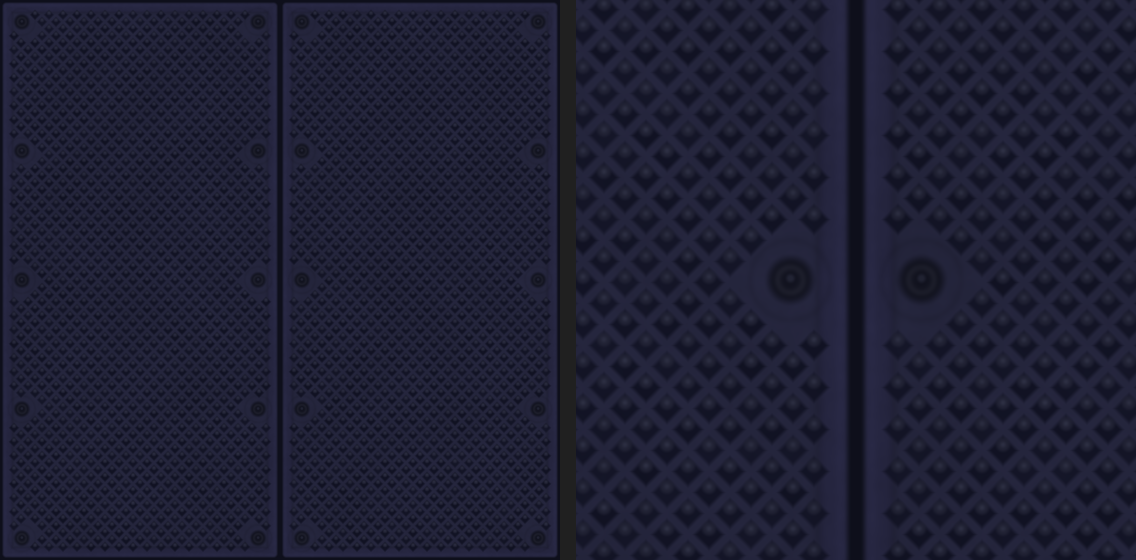
Left: the whole. Right: its middle third, enlarged.
This texture is drawn by a Shadertoy shader. Its source:

```glsl
// Two dark navy studded panels with a dark seam, flat frames and recessed bolts.

// Layout, in stud pitches
const float PITCHES = 40.0;              // stud pitches across the canvas
const vec2 PANEL = vec2(20.0, 40.0);     // size of one panel
const float SEAM = 0.16;                 // half width of the seam
const float LIP = 0.72;                  // width of the flat frame
const float CORNER = 0.3;                // panel corner radius
const float BOLT_INSET = 1.56;
const float BOLT_GAPS = 4.0;             // gaps between bolts along a side
const float BOLT_RADIUS = 0.52;
const float BOLT_CLEARING = 1.05;        // studs are left out within this radius
const float STUD_SIZE = 0.34;
const float DOME_RADIUS = 0.16;
const float WEAR = 0.045;

const vec3 FRAME = vec3(0.147, 0.147, 0.250);
const vec3 FIELD = vec3(0.142, 0.145, 0.236);
const vec3 SHADOW = vec3(0.065, 0.070, 0.135);
const vec3 DOME = vec3(0.130, 0.135, 0.205);
const vec3 GLINT = vec3(0.200, 0.210, 0.290);
const vec3 SEAM_DARK = vec3(0.055, 0.060, 0.105);
const vec3 BOLT_DARK = vec3(0.055, 0.060, 0.100);
const vec3 BOLT_METAL = vec3(0.120, 0.125, 0.175);

// Coverage of the inside of a distance field
float inside(float d, float soft) {
    return 1.0 - smoothstep(-soft, soft, d);
}

float ring(float d, float radius, float width) {
    return exp(-pow((d - radius) / width, 2.0));
}

vec2 hash2(vec2 p) {
    p = vec2(dot(p, vec2(127.1, 311.7)), dot(p, vec2(269.5, 183.3)));
    return fract(sin(p) * 43758.5);
}

// Distance to the nearest scattered point
float cellular(vec2 p) {
    vec2 cell = floor(p);
    float nearest = 2.0;
    for (int j = -1; j <= 1; j++)
        for (int i = -1; i <= 1; i++) {
            vec2 site = cell + vec2(i, j);
            nearest = min(nearest, length(site + hash2(site) - p));
        }
    return nearest;
}

// Broad sine mottling plus fine cellular grain, about -1 to 1
float wear(vec2 p) {
    float broad = sin(p.x * 0.63 + 2.0 * sin(p.y * 0.31))
                * sin(p.y * 0.47 + 1.5 * sin(p.x * 0.39));
    return 0.5 * broad + (cellular(p * 1.7) - 0.5) + 0.5 * (cellular(p * 4.3) - 0.5);
}

// Offset from the nearest bolt of a panel
vec2 boltOffset(vec2 p) {
    vec2 gap = (PANEL - 2.0 * BOLT_INSET) / vec2(1.0, BOLT_GAPS);
    vec2 id = clamp(round((p - BOLT_INSET) / gap), vec2(0.0), vec2(1.0, BOLT_GAPS));
    return p - BOLT_INSET - id * gap;
}

// Depth inward from the rounded panel edge
float panelDepth(vec2 p) {
    vec2 q = abs(p - 0.5 * PANEL) - 0.5 * PANEL + SEAM + CORNER;
    return CORNER - length(max(q, 0.0)) - min(max(q.x, q.y), 0.0);
}

void mainImage(out vec4 fragColor, in vec2 fragCoord) {
    vec2 canvas = fragCoord / iResolution.xy * PITCHES;
    vec2 p = vec2(mod(canvas.x, PANEL.x), canvas.y);
    float pixel = PITCHES / min(iResolution.x, iResolution.y);
    float soft = max(0.06, 0.7 * pixel);

    // Frame and sunken field
    float depth = panelDepth(p);
    vec3 color = mix(FRAME, FIELD, smoothstep(LIP - soft, LIP + soft, depth));
    color *= 1.0 - 0.10 * ring(depth, LIP, 0.12);
    color *= 1.0 + 0.07 * ring(depth, 0.22, 0.12);

    // Staggered studs: a diagonal lattice
    vec2 diagonal = vec2(p.x + p.y, p.x - p.y) - 0.5;
    vec2 f = diagonal - round(diagonal);
    vec2 local = 0.5 * vec2(f.x + f.y, f.x - f.y);
    vec2 center = p - local;
    vec2 margin = min(center, PANEL - center);
    bool present = min(margin.x, margin.y) > 0.9
                && length(boltOffset(center)) > BOLT_CLEARING;
    if (present) {
        float strength = 0.8 + 0.2 * hash2(round(center * 2.0) + floor(canvas.x / PANEL.x) * 91.0).x;
        vec2 below = local + vec2(0.0, 0.06);
        float diamond = abs(below.x) + abs(below.y) - STUD_SIZE;
        color = mix(color, SHADOW, strength * inside(diamond, 0.08 + 0.5 * pixel));
        vec2 top = local - vec2(0.0, 0.08);
        color = mix(color, DOME, 0.9 * inside(length(top) - DOME_RADIUS, soft));
        color = mix(color, GLINT, 0.65 * strength * inside(length(top) - 0.06, soft));
    }

    // Bolts: faint collar, dark well, ringed head and socket
    vec2 bolt = boltOffset(p);
    float r = length(bolt);
    color *= 1.0 - 0.06 * ring(r, 0.95, 0.09);
    color = mix(color, BOLT_DARK, 0.85 * inside(r - BOLT_RADIUS, 0.08 + soft));
    color = mix(color, BOLT_METAL, 0.75 * ring(r, 0.30, 0.09));
    color = mix(color, GLINT, 0.45 * inside(length(bolt - vec2(0.0, 0.04)) - 0.09, soft));

    // Wear, then the seam around each panel
    color *= 1.0 + WEAR * wear(canvas);
    color = mix(SEAM_DARK, color, smoothstep(-soft, 0.08 + soft, depth));
    fragColor = vec4(color, 1.0);
}
```
